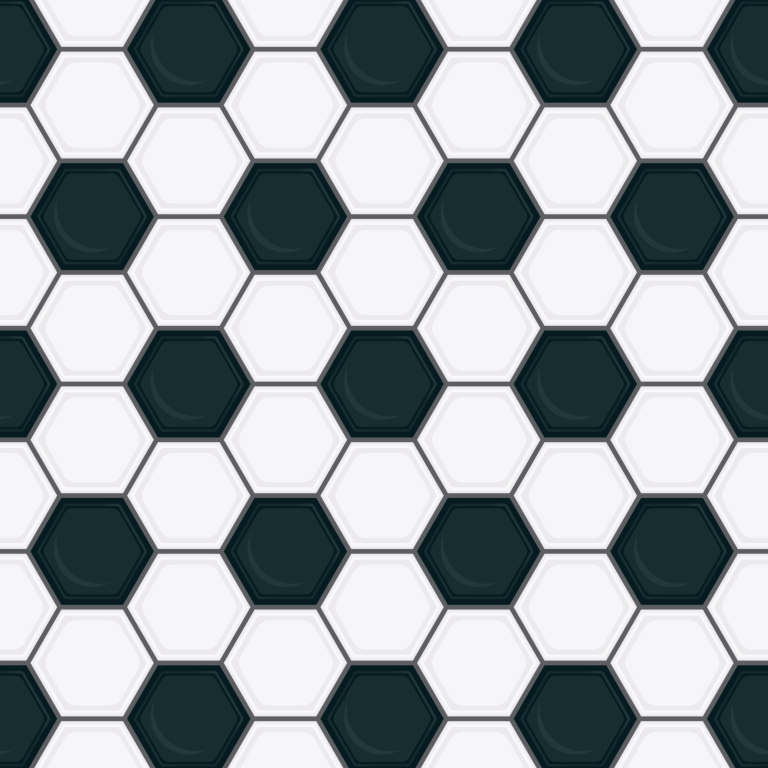
Write a WebGL 2 fragment shader that draws this pattern.

```glsl
#version 300 es
precision highp float;
// Glazed hexagon tiles in grey grout: every third tile is dark, the rest white.
// The nearest tile centre gives local coordinates; nested hexagon distances
// then draw the rim, the bevel, the raised face and a crescent glint.

uniform vec2 u_resolution;
out vec4 fragColor;

const float TILE_HEIGHT = 0.1453;          // flat-to-flat, in canvas heights
const vec2 PATTERN_CENTRE = vec2(0.4975, 0.5);
const float COLUMN_STEP = 0.8660254;       // in tile heights, as all sizes below
const float GROUT_HALF_WIDTH = 0.021;
const float EDGE_SOFTNESS = 0.8;           // in pixels

const vec3 GROUT = vec3(0.36, 0.37, 0.38);
const vec3 DARK_FACE = vec3(0.09, 0.18, 0.19);
const vec3 DARK_RIM = vec3(0.025, 0.105, 0.125);
const vec3 DARK_GLINT = vec3(0.155, 0.235, 0.245);
const vec3 WHITE_FACE = vec3(0.965, 0.962, 0.973);
const vec3 WHITE_RIM = vec3(0.955, 0.945, 0.96);
const vec3 WHITE_SHADE = vec3(0.915, 0.9, 0.92);

const vec2 GLINT_CENTRE = vec2(0.0, 0.02);
const float GLINT_RADIUS = 0.34;
const vec2 GLINT_CUT_CENTRE = vec2(0.07, 0.1);
const float GLINT_CUT_RADIUS = 0.39;
const vec2 LIGHT_DIR = vec2(0.8660254, 0.5);

// Signed distance to a flat-topped hexagon with rounded corners.
float hexagon(vec2 p, float apothem, float rounding) {
    const vec2 mirror = vec2(-0.8660254, 0.5);
    float r = apothem - rounding;
    p = abs(p);
    p -= 2.0 * min(dot(mirror, p), 0.0) * mirror;
    p -= vec2(clamp(p.x, -0.57735 * r, 0.57735 * r), r);
    return length(p) * sign(p.y) - rounding;
}

// Coverage of the inside of a distance field.
float fill(float d, float soft) {
    return 1.0 - smoothstep(-soft, soft, d);
}

// Coverage of a thin outline centred on the zero of a distance field.
float stroke(float d, float halfWidth, float soft) {
    return fill(abs(d) - halfWidth, soft);
}

// Position relative to the nearest tile centre, and whether that tile is dark.
vec2 nearestTile(vec2 p, out bool isDark) {
    vec2 nearest = vec2(10.0);
    float firstColumn = floor(p.x / COLUMN_STEP);
    for (int i = 0; i < 2; i++) {
        float column = firstColumn + float(i);
        float odd = mod(column, 2.0);
        float row = floor(p.y - 0.5 * odd + 0.5);
        vec2 local = p - vec2(column * COLUMN_STEP, row + 0.5 * odd);
        if (dot(local, local) < dot(nearest, nearest)) {
            nearest = local;
            isDark = mod(row - odd + 0.5, 3.0) < 1.0;
        }
    }
    return nearest;
}

vec3 darkTile(vec2 p, float soft) {
    float upperRight = smoothstep(0.25, 0.42, dot(p, LIGHT_DIR));
    float lowerLeft = smoothstep(0.25, 0.42, -dot(p, LIGHT_DIR));
    float bevel = stroke(hexagon(p, 0.417, 0.03), 0.011, soft);
    float face = fill(hexagon(p, 0.386, 0.08), soft);
    vec3 colour = mix(DARK_RIM, DARK_FACE, bevel * 0.75);
    colour = mix(colour, DARK_GLINT, bevel * (0.6 * upperRight + 0.2 * lowerLeft));
    colour = mix(colour, DARK_FACE, face);

    // Crescent: one disc with a larger, shifted disc cut away.
    float disc = length(p - GLINT_CENTRE) - GLINT_RADIUS;
    float cut = length(p - GLINT_CUT_CENTRE) - GLINT_CUT_RADIUS;
    return mix(colour, DARK_GLINT, 0.7 * fill(max(disc, -cut), soft));
}

vec3 whiteTile(vec2 p, float soft) {
    float rim = hexagon(p, 0.5, 0.0);
    float bevel = fill(hexagon(p, 0.425, 0.04), soft);
    float gleam = stroke(hexagon(p, 0.438, 0.03), 0.01, soft);
    float face = fill(hexagon(p - vec2(0.004, 0.0), 0.382, 0.13), soft);
    vec3 colour = mix(WHITE_RIM, WHITE_SHADE, smoothstep(-0.045, -0.02, rim));
    colour = mix(colour, WHITE_SHADE, bevel * 0.65);
    colour = mix(colour, vec3(0.985), gleam * 0.8);
    return mix(colour, WHITE_FACE, face);
}

void main() {
    vec2 uv = gl_FragCoord.xy / u_resolution.y;
    float soft = EDGE_SOFTNESS / (u_resolution.y * TILE_HEIGHT);
    bool isDark = false;
    vec2 p = nearestTile((uv - PATTERN_CENTRE) / TILE_HEIGHT, isDark);

    vec3 glaze = isDark ? darkTile(p, soft) : whiteTile(p, soft);
    float tile = fill(hexagon(p, 0.5 - GROUT_HALF_WIDTH, 0.012), soft);
    fragColor = vec4(mix(GROUT, glaze, tile), 1.0);
}
```
